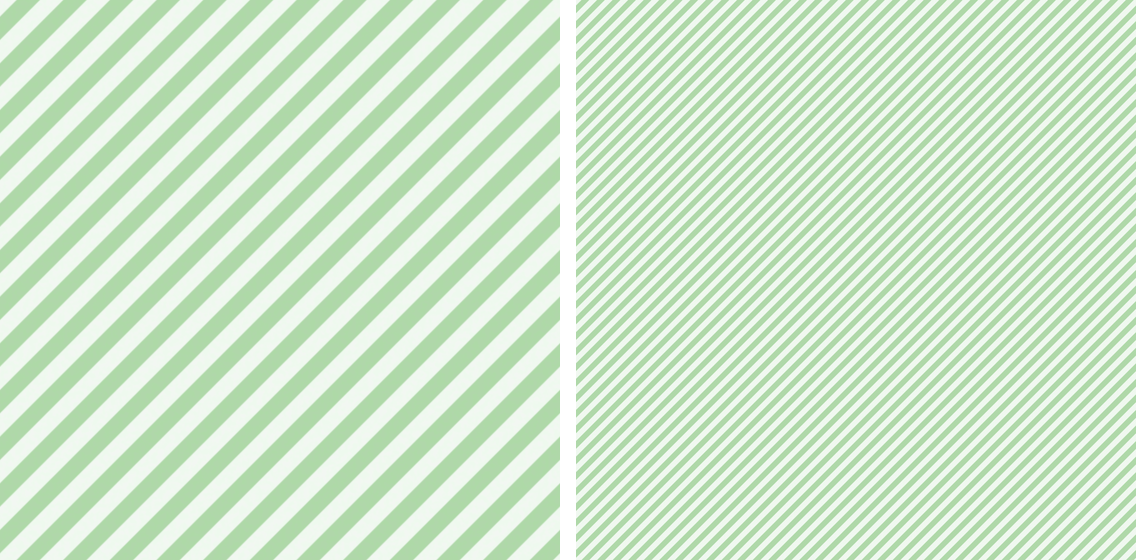
Left: one tile. Right: repeated 3 by 3.
A three.js fragment shader for this pattern:

```glsl
// Diagonal candy stripes in soft green and off-white with a faint mottled grain.
varying vec2 vUv;

const float STRIPES = 12.0;        // stripe pairs across and down
const float GREEN_CENTER = 0.605;  // middle of the green band within one period
const float GREEN_WIDTH = 0.5;     // share of the period that is green
const float EDGE_SOFTNESS = 0.03;  // half-width of the edge blend, in periods
const float GRAIN_CELLS = 96.0;    // noise cells across the canvas
const float GRAIN_SPREAD = 0.4;    // noise range that spans both tints

const vec3 GREEN_CLEAR = vec3(0.682, 0.852, 0.655);
const vec3 GREEN_MUTED = vec3(0.690, 0.843, 0.668);
const vec3 WHITE_TINTED = vec3(0.932, 0.978, 0.932);
const vec3 WHITE_NEUTRAL = vec3(0.950, 0.970, 0.948);

// Unit gradient for a lattice point, wrapped to the given period
vec2 latticeGradient(vec2 cell, float period) {
  vec2 p = fract(mod(cell, period) * vec2(0.1031, 0.1137));
  p += dot(p, p.yx + 33.33);
  float angle = 6.28318 * fract((p.x + p.y) * p.x * 7.31);
  return vec2(cos(angle), sin(angle));
}

// Gradient noise that repeats after a whole number of cells
float tiledNoise(vec2 uv, float period) {
  vec2 p = uv * period;
  vec2 cell = floor(p);
  vec2 f = p - cell;
  vec2 blend = f * f * f * (f * (f * 6.0 - 15.0) + 10.0);
  vec2 e = vec2(1.0, 0.0);
  float a = dot(latticeGradient(cell, period), f);
  float b = dot(latticeGradient(cell + e.xy, period), f - e.xy);
  float c = dot(latticeGradient(cell + e.yx, period), f - e.yx);
  float d = dot(latticeGradient(cell + e.xx, period), f - e.xx);
  return mix(mix(a, b, blend.x), mix(c, d, blend.x), blend.y);
}

void main() {
  // Signed distance to the green band, measured in periods
  float along = (vUv.x - vUv.y) * STRIPES;
  float offset = abs(fract(along - GREEN_CENTER + 0.5) - 0.5);
  float soft = max(EDGE_SOFTNESS, 0.5 * fwidth(along));
  float green = 1.0 - smoothstep(-soft, soft, offset - 0.5 * GREEN_WIDTH);

  // Two octaves of grain shift each band between its two tints
  float noise = tiledNoise(vUv, GRAIN_CELLS)
              + 0.5 * tiledNoise(vUv, GRAIN_CELLS * 2.0);
  float grain = smoothstep(-GRAIN_SPREAD, GRAIN_SPREAD, noise);
  vec3 greenTone = mix(GREEN_CLEAR, GREEN_MUTED, grain);
  vec3 whiteTone = mix(WHITE_TINTED, WHITE_NEUTRAL, grain);

  gl_FragColor = vec4(mix(whiteTone, greenTone, green), 1.0);
}
```
